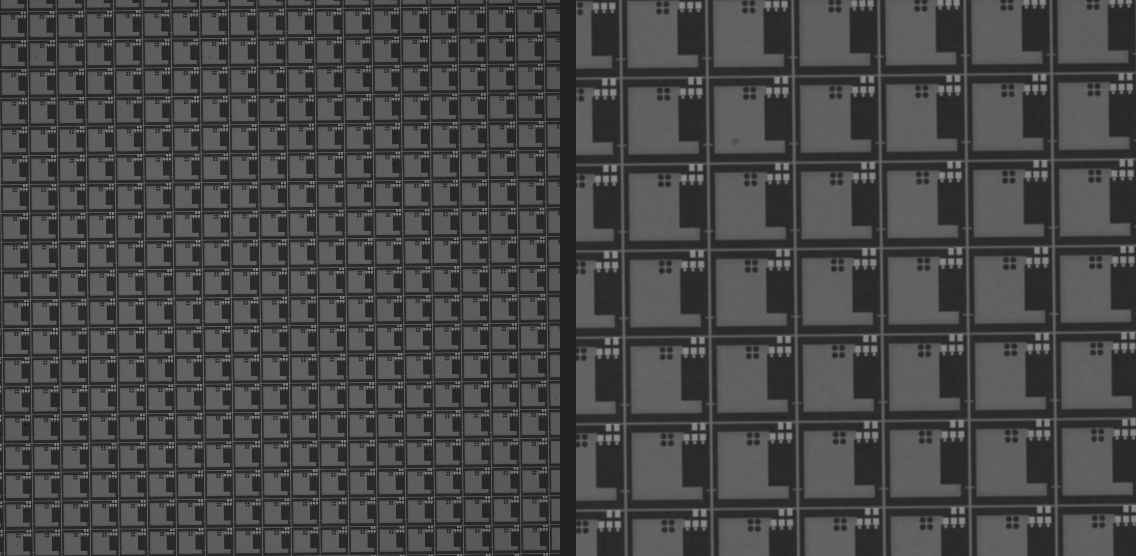
Left: the whole. Right: its middle third, enlarged.
This pattern is drawn by a WebGL 2 fragment shader. Its source:

```glsl
#version 300 es
precision highp float;
// A slightly turned grid of grey rectangular sensor cells: a pane in a dark frame,
// thin bright wires between cells, a dark block with contact pads and four dots.
// Each cell is layered from soft boxes in cell units; hashes add tone, dust and grain.
uniform vec2 u_resolution;
out vec4 fragColor;

const vec2 PITCH = vec2(0.05124, 0.05143);   // cell size, in canvas widths
const vec2 GRID_ORIGIN = vec2(0.4115, 0.6159);
const float TILT = 0.0105;                   // radians

const float FRAME_TONE = 0.165;
const float BLOCK_TONE = 0.160;
const float PANE_TONE = 0.372;
const float WIRE_TONE = 0.385;
const float PAD_TONE = 0.520;

float hash(vec2 p) {
    vec3 q = fract(vec3(p.xyx) * 0.1031);
    q += dot(q, q.yzx + 33.33);
    return fract((q.x + q.y) * q.z);
}

float valueNoise(vec2 p) {
    vec2 i = floor(p), f = fract(p);
    f = f * f * (3.0 - 2.0 * f);
    float low = mix(hash(i), hash(i + vec2(1, 0)), f.x);
    float high = mix(hash(i + vec2(0, 1)), hash(i + vec2(1, 1)), f.x);
    return mix(low, high, f.y);
}

// Coverage of the axis-aligned box from lo to hi
float box(vec2 p, vec2 lo, vec2 hi, float blur) {
    vec2 d = abs(p - 0.5 * (lo + hi)) - 0.5 * (hi - lo);
    vec2 cover = 1.0 - smoothstep(-blur, blur, d);
    return cover.x * cover.y;
}

// Coverage of a line of the given half width, at distance d
float wire(float d, float halfWidth, float blur) {
    return 1.0 - smoothstep(-blur, blur, abs(d) - halfWidth);
}

// Tone of one cell; uv runs right and down from its upper left corner
float cellTone(vec2 uv, float blur) {
    vec2 edge = fract(uv + 0.5) - 0.5;

    // Frame and pane, a little darker towards the pane rim
    float rim = box(uv, vec2(0.11, 0.14), vec2(0.86, 0.85), 0.06);
    float tone = mix(FRAME_TONE, PANE_TONE * mix(0.90, 1.0, rim),
                     box(uv, vec2(0.075, 0.105), vec2(0.895, 0.885), blur));

    // Block, with a dark bed behind the pads
    tone = mix(tone, BLOCK_TONE, box(uv, vec2(0.66, 0.21), vec2(0.94, 0.74), blur));
    tone = mix(tone, FRAME_TONE, box(uv, vec2(0.68, 0.04), vec2(0.95, 0.24), blur));

    // Four dots
    vec2 dotPos = abs(uv - vec2(0.49, 0.19)) - 0.042;
    tone = mix(tone, FRAME_TONE, 1.0 - smoothstep(-blur, blur, length(dotPos) - 0.034));

    // Wires between cells and the tick across the vertical one
    tone = mix(tone, WIRE_TONE, 0.85 * wire(edge.y, 0.014, blur));
    tone = mix(tone, WIRE_TONE, wire(edge.x, 0.016, blur));
    tone = mix(tone, WIRE_TONE, 0.7 * wire(edge.x, 0.055, blur) * wire(uv.y - 0.78, 0.012, blur));

    // Contact pads: three lower with a narrow foot, two upper
    for (int i = 0; i < 3; i++) {
        float x = 0.715 + 0.095 * float(i);
        float lower = box(uv, vec2(x - 0.036, 0.125), vec2(x + 0.036, 0.205), blur);
        float foot = box(uv, vec2(x - 0.018, 0.19), vec2(x + 0.018, 0.245), blur);
        tone = mix(tone, PAD_TONE, max(lower, 0.8 * foot));
        if (i > 0) {
            float upper = box(uv, vec2(x - 0.032, -0.01), vec2(x + 0.032, 0.085), blur);
            tone = mix(tone, PAD_TONE, upper);
        }
    }
    return tone;
}

// Faint dust speck in a few cells
float dust(vec2 cell, vec2 uv) {
    vec2 center = 0.2 + 0.6 * vec2(hash(cell + 17.0), hash(cell + 43.0));
    float present = step(0.975, hash(cell + 71.0));
    return present * (1.0 - smoothstep(0.01, 0.07, length(uv - center)));
}

// Broad lighting, falling off towards the corners
float lighting(vec2 p) {
    vec2 d = p - vec2(0.46, 0.44);
    return 1.03 - 0.24 * dot(d, d) - 0.03 * d.x;
}

void main() {
    vec2 p = gl_FragCoord.xy / u_resolution.x;

    // Turn into grid axes, with v pointing down
    vec2 d = p - GRID_ORIGIN;
    float c = cos(TILT), s = sin(TILT);
    vec2 grid = vec2(c * d.x + s * d.y, s * d.x - c * d.y) / PITCH;
    vec2 cell = floor(grid), uv = fract(grid);

    float pixel = 1.0 / (u_resolution.x * PITCH.x);
    float tone = cellTone(uv, max(0.6 * pixel, 0.018));

    // Cell variation, dust, lighting and grain
    tone *= 1.0 + 0.025 * (hash(cell + 101.0) - 0.5);
    tone -= 0.07 * dust(cell, uv);
    tone *= lighting(p);
    tone += 0.016 * (valueNoise(p * 380.0) - 0.5);
    fragColor = vec4(vec3(tone), 1.0);
}
```
